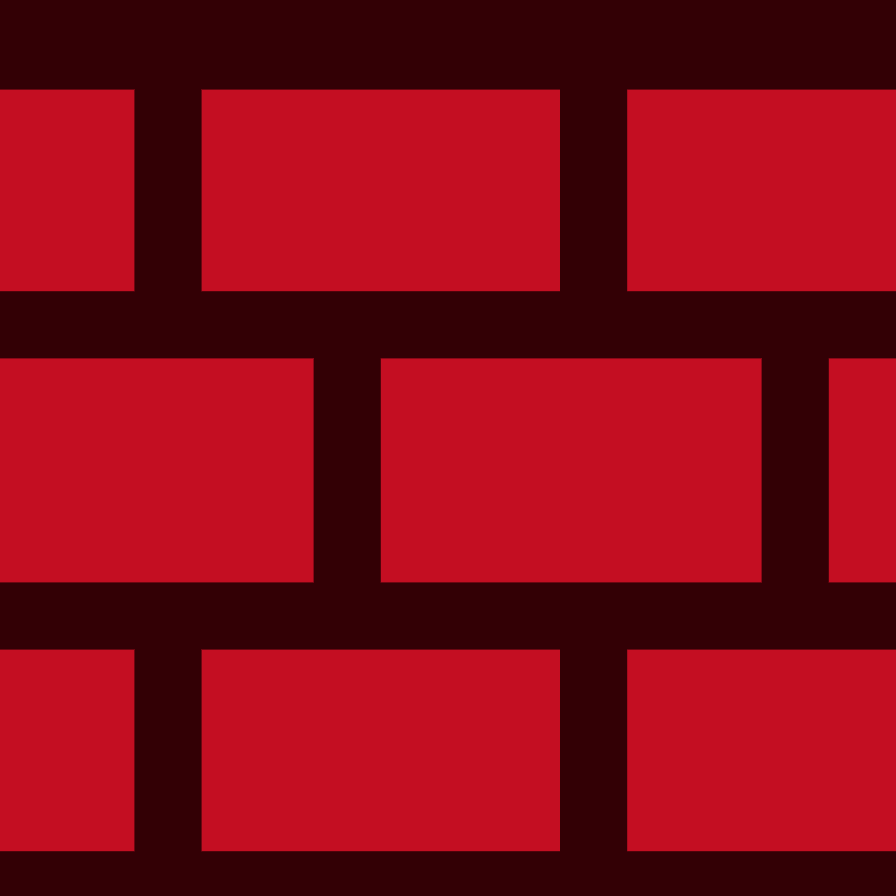
A Shadertoy shader for this pattern:

```glsl
// Flat red bricks in dark mortar: three courses, the middle one shifted and
// slightly larger. Each course is a band cut by evenly repeated upright joints,
// drawn with a signed distance on a grid of 40 units across the canvas.

const float GRID = 40.0;              // units along the canvas
const float JOINT_WIDTH = 3.0;        // upright mortar joint
const float COURSE_PITCH = 12.5;      // distance between course centres
const float FIRST_COURSE = 6.5;       // centre of the lowest course
const float LAST_ROW = 2.0;           // index of the top course

// Even (x) and odd (y) courses
const vec2 BRICK_HEIGHT = vec2(9.0, 10.0);
const vec2 JOINT_PITCH = vec2(19.0, 20.0);
const vec2 JOINT_CENTRE = vec2(7.5, 15.5);

const vec3 BRICK_COLOUR = vec3(0.769, 0.055, 0.135);
const vec3 MORTAR_COLOUR = vec3(0.200, 0.000, 0.020);

// Distance from x to the nearest point of a repeating series
float distanceToRepeat(float x, float centre, float pitch) {
    return abs(mod(x - centre + 0.5 * pitch, pitch) - 0.5 * pitch);
}

// Signed distance to the brickwork, negative inside a brick
float brickDistance(vec2 p) {
    float row = clamp(floor((p.y - FIRST_COURSE) / COURSE_PITCH + 0.5), 0.0, LAST_ROW);
    float odd = mod(row, 2.0);

    float height = mix(BRICK_HEIGHT.x, BRICK_HEIGHT.y, odd);
    float pitch = mix(JOINT_PITCH.x, JOINT_PITCH.y, odd);
    float centre = mix(JOINT_CENTRE.x, JOINT_CENTRE.y, odd);

    float band = abs(p.y - FIRST_COURSE - row * COURSE_PITCH) - 0.5 * height;
    float joint = 0.5 * JOINT_WIDTH - distanceToRepeat(p.x, centre, pitch);
    return max(band, joint);
}

void mainImage(out vec4 fragColor, in vec2 fragCoord) {
    float pixel = GRID / iResolution.y;
    vec2 p = fragCoord * pixel;

    // One-pixel coverage ramp across each edge
    float brick = clamp(0.5 - brickDistance(p) / pixel, 0.0, 1.0);
    fragColor = vec4(mix(MORTAR_COLOUR, BRICK_COLOUR, brick), 1.0);
}
```
